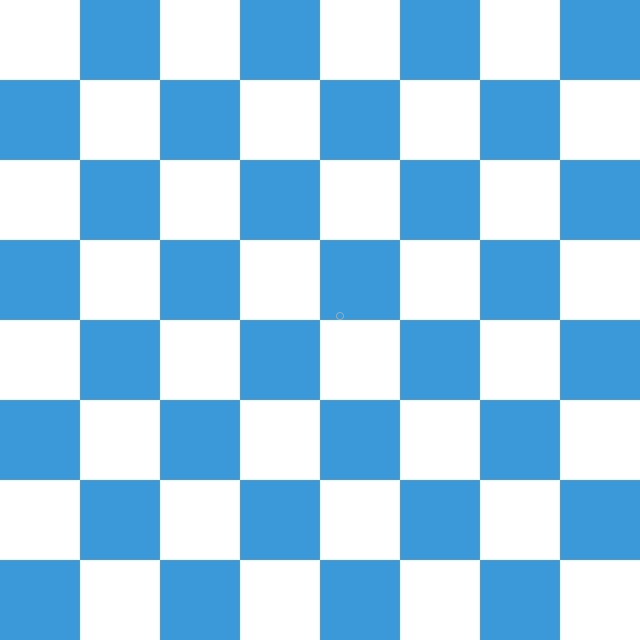
Reproduce this pattern procedurally as a WebGL 1 fragment shader.

```glsl
precision highp float;
// A flat checkerboard of blue and white cells with one tiny ring near the centre.
// Cell parity signs the distance to the nearest inner grid line; thin bands
// of that distance tint both sides of each edge, like soft compression fringes.

uniform vec2 u_resolution;

#define CELLS 8.0
#define FRINGE 0.0156
#define BLUE vec3(0.23, 0.60, 0.85)
#define WHITE vec3(1.0)
#define BLUE_RIM vec3(0.36, 0.59, 0.72)
#define BLUE_INNER vec3(0.25, 0.59, 0.82)
#define WHITE_RIM vec3(0.86, 0.98, 0.99)
#define RING_COLOR vec3(0.58, 0.70, 0.79)
#define RING_CENTER vec2(0.5312, 0.5062)
#define RING_RADIUS 0.0054
#define RING_WIDTH 0.0013

// Fraction of a pixel lying beyond the given edge
float coverage(float dist, float edge, float pixel) {
  return clamp((dist - edge) / pixel + 0.5, 0.0, 1.0);
}

// Distance in cells to the nearest inner edge, positive in blue cells
float checkerDistance(vec2 p) {
  vec2 line = clamp(floor(p + 0.5), 1.0, CELLS - 1.0);
  vec2 toLine = abs(p - line);
  float parity = mod(floor(p.x) + floor(p.y), 2.0);
  return min(toLine.x, toLine.y) * (1.0 - 2.0 * parity);
}

void main() {
  vec2 uv = gl_FragCoord.xy / u_resolution;
  float pixel = 1.0 / min(u_resolution.x, u_resolution.y);
  float cellPixel = pixel * CELLS;

  // Bands from deep white, across the edge, to deep blue
  float d = checkerDistance(uv * CELLS);
  vec3 color = mix(WHITE, WHITE_RIM, coverage(d, -FRINGE, cellPixel));
  color = mix(color, BLUE_RIM, coverage(d, 0.0, cellPixel));
  color = mix(color, BLUE_INNER, coverage(d, FRINGE, cellPixel));
  color = mix(color, BLUE, coverage(d, 2.0 * FRINGE, cellPixel));

  // Small outlined ring
  float ring = abs(length(uv - RING_CENTER) - RING_RADIUS) - 0.5 * RING_WIDTH;
  color = mix(color, RING_COLOR, 1.0 - coverage(ring, 0.0, pixel));

  gl_FragColor = vec4(color, 1.0);
}
```
